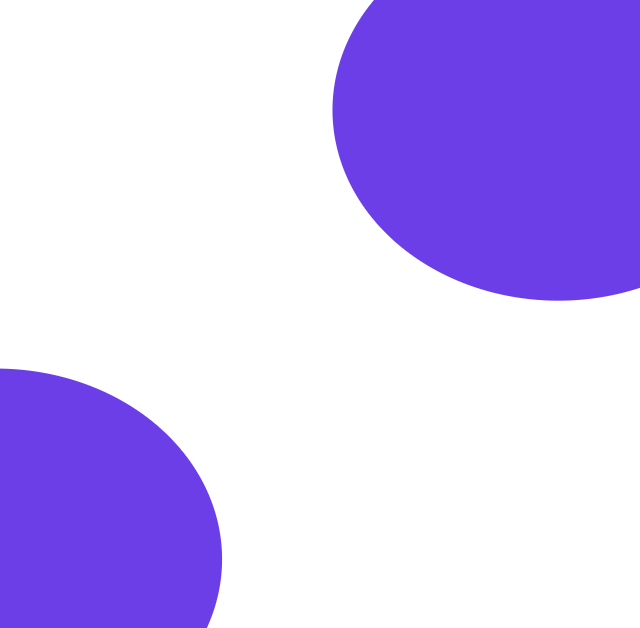
This background is drawn by a Shadertoy shader. Its source:

```glsl
// Two large violet ellipses cropped by opposite corners of a white canvas.

const vec3 WHITE = vec3(1.0);
const vec3 VIOLET = vec3(0.418, 0.243, 0.910);

// Centres and radii as fractions of the canvas
const vec2 UPPER_CENTER = vec2(0.8724, 0.8247);
const vec2 LOWER_CENTER = vec2(-0.0059, 0.1096);
const vec2 RADII = vec2(0.3529, 0.3035);

// Approximate signed distance to an ellipse, accurate near its edge
float ellipseDistance(vec2 p, vec2 radii) {
    float k = length(p / radii);
    float slope = length(p / (radii * radii));
    return k * (k - 1.0) / max(slope, 1e-4);
}

void mainImage(out vec4 fragColor, in vec2 fragCoord) {
    // Canvas units: height is 1, width is the aspect ratio
    vec2 canvas = vec2(iResolution.x / iResolution.y, 1.0);
    vec2 p = fragCoord / iResolution.y;
    float pixel = 1.0 / iResolution.y;

    // Union of both ellipses
    vec2 radii = RADII * canvas;
    float upper = ellipseDistance(p - UPPER_CENTER * canvas, radii);
    float lower = ellipseDistance(p - LOWER_CENTER * canvas, radii);
    float shape = min(upper, lower);

    // Smooth edge, one pixel wide
    float coverage = clamp(0.5 - shape / pixel, 0.0, 1.0);
    fragColor = vec4(mix(WHITE, VIOLET, coverage), 1.0);
}
```
